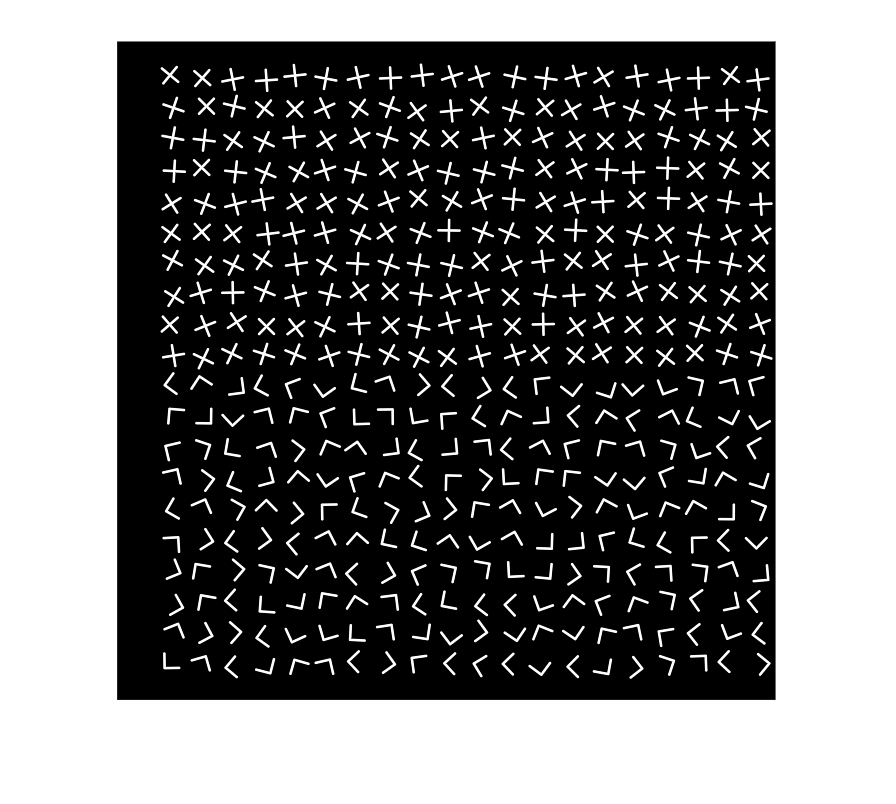
Write a WebGL 1 fragment shader that draws this pattern.

```glsl
precision highp float;
// A black square on white holds a 20 by 20 grid of thin white marks:
// crosses in the upper ten rows, right-angled corners in the lower ten.
// Each cell hashes its index to turn and nudge a mark made of two segments.

uniform vec2 u_resolution;

const float CELL = 0.0384;   // grid spacing as a share of the canvas height
const float COUNT = 20.0;    // cells along each side

float hash(vec2 p) {
  vec3 q = fract(vec3(p.xyx) * 0.1031);
  q += dot(q, q.yzx + 33.33);
  return fract((q.x + q.y) * q.z);
}

mat2 rotation(float angle) {
  float c = cos(angle), s = sin(angle);
  return mat2(c, s, -s, c);
}

float segmentDistance(vec2 p, vec2 a, vec2 b) {
  vec2 pa = p - a, ba = b - a;
  return length(pa - ba * clamp(dot(pa, ba) / dot(ba, ba), 0.0, 1.0));
}

float boxDistance(vec2 p, vec2 halfSize) {
  vec2 d = abs(p) - halfSize;
  return length(max(d, 0.0)) + min(max(d.x, d.y), 0.0);
}

float crossDistance(vec2 p) {
  vec2 arm = vec2(0.34, 0.0);
  return min(segmentDistance(p, -arm, arm), segmentDistance(p, -arm.yx, arm.yx));
}

float cornerDistance(vec2 p) {
  vec2 corner = vec2(-0.2);
  vec2 tip = vec2(0.27, -0.2);
  return min(segmentDistance(p, corner, tip), segmentDistance(p, corner, tip.yx));
}

void main() {
  float pixel = 1.0 / u_resolution.y;
  vec2 p = (gl_FragCoord.xy - 0.5 * u_resolution) * pixel;

  // Black square
  float square = boxDistance(p - vec2(-0.002, 0.039), vec2(0.4094));
  float ground = smoothstep(-0.5 * pixel, 0.5 * pixel, square);

  // Cell index and position within the cell
  vec2 grid = (p - vec2(0.0222, 0.0384)) / CELL + 0.5 * COUNT;
  vec2 id = floor(grid);
  vec2 local = fract(grid) - 0.5;

  // Random nudge and turn
  vec2 nudge = vec2(hash(id + 17.0), hash(id + 43.0)) - 0.5;
  local = rotation(6.2832 * hash(id + 71.0)) * (local - 0.2 * nudge);

  // Crosses above, corners below
  float mark = id.y < 0.5 * COUNT ? cornerDistance(local) : crossDistance(local);
  float blur = 0.6 * pixel / CELL;
  float ink = 1.0 - smoothstep(-blur, blur, mark - 0.042);
  vec2 inside = step(vec2(0.0), id) * step(id, vec2(COUNT - 1.0));
  ink *= inside.x * inside.y;

  gl_FragColor = vec4(vec3(max(ground, ink)), 1.0);
}
```
